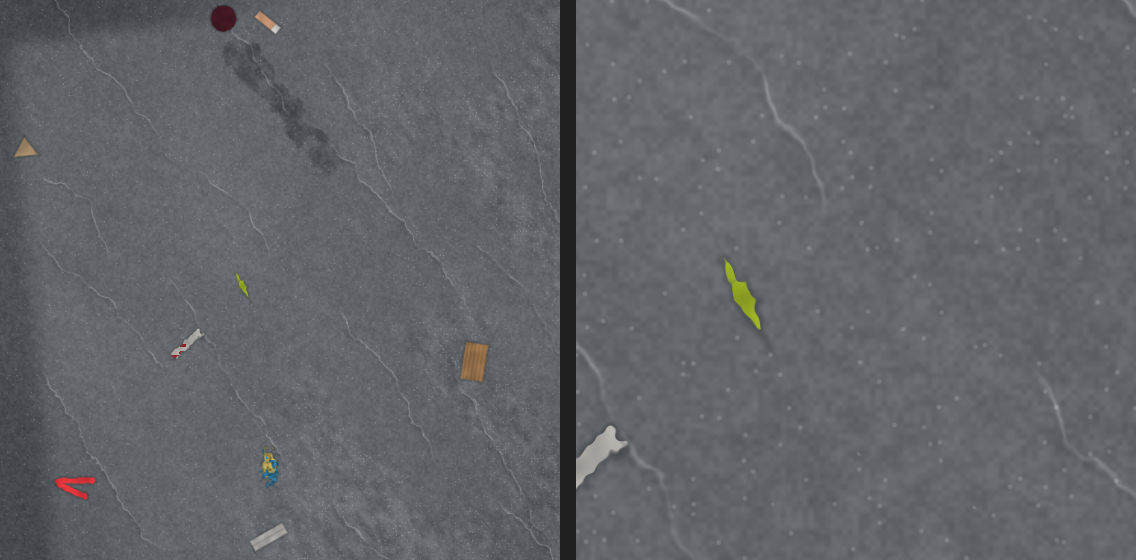
Left, the full canvas; right, a detail of the centre.
Give the GLSL for this texture, as a Shadertoy shader.

```glsl
// Weathered grey slate with fine grain, pale diagonal ridges and rough flaked areas,
// dim along the left and top edges, with small pieces of litter lying on it.
// Layered value noise makes the stone; distance functions cut out the litter.

const vec3 SLATE = vec3(0.368, 0.382, 0.400);
const vec3 RIDGE_TINT = vec3(1.00, 1.01, 1.00);
const float RIDGE_COUNT = 15.0;
const float RIDGE_ANGLE = -0.91;
const float RIDGE_WIDTH = 0.0017;
const float RIDGE_GLOW = 0.115;
const float TERRACE_STEP = 0.022;
const float GRAIN_SCALE = 300.0;
const float GRAIN_DEPTH = 0.085;
const float SPECK_CELLS = 190.0;
const float EDGE_SHADE = 0.085;

const vec3 MAROON = vec3(0.25, 0.09, 0.13);
const vec3 TAN = vec3(0.77, 0.58, 0.45);
const vec3 PAPER = vec3(0.78, 0.77, 0.75);
const vec3 CARD = vec3(0.60, 0.45, 0.30);
const vec3 CHIP = vec3(0.62, 0.53, 0.40);
const vec3 STRIP = vec3(0.65, 0.64, 0.63);
const vec3 RED = vec3(0.86, 0.20, 0.22);
const vec3 LEAF = vec3(0.58, 0.66, 0.14);
const vec3 BLUE = vec3(0.20, 0.45, 0.58);
const vec3 YELLOW = vec3(0.70, 0.62, 0.32);

float hash(vec2 p) {
    vec3 q = fract(p.xyx * 0.1031);
    q += dot(q, q.yzx + 33.33);
    return fract((q.x + q.y) * q.z);
}

float noise(vec2 p) {
    vec2 i = floor(p), f = fract(p);
    f = f * f * (3.0 - 2.0 * f);
    return mix(mix(hash(i), hash(i + vec2(1, 0)), f.x),
               mix(hash(i + vec2(0, 1)), hash(i + vec2(1, 1)), f.x), f.y);
}

float fbm(vec2 p) {
    float sum = 0.0, amp = 0.533;
    for (int k = 0; k < 4; k++) {
        sum += amp * noise(p);
        p = mat2(0.8, 0.6, -0.6, 0.8) * p * 2.1 + 17.3;
        amp *= 0.5;
    }
    return sum;
}

vec2 turn(vec2 p, float a) {
    return vec2(cos(a) * p.x + sin(a) * p.y, cos(a) * p.y - sin(a) * p.x);
}

float segment(vec2 p, vec2 a, vec2 b) {
    vec2 ab = b - a;
    return length(p - a - ab * clamp(dot(p - a, ab) / dot(ab, ab), 0.0, 1.0));
}

float box(vec2 p, vec2 halfSize) {
    vec2 d = abs(p) - halfSize;
    return length(max(d, 0.0)) + min(max(d.x, d.y), 0.0);
}

// Broken, wandering ridge lines, each with a faint terrace on one side
float ridges(vec2 p) {
    float tone = 0.0;
    for (float i = 0.0; i < RIDGE_COUNT; i++) {
        vec2 centre = fract(vec2(0.7549, 0.5698) * i + vec2(0.14, 0.62));
        float angle = RIDGE_ANGLE + 0.35 * (hash(vec2(i, 3.0)) - 0.5);
        float reach = mix(0.09, 0.24, hash(vec2(i, 8.0)));
        vec2 q = turn(p - centre, angle);
        q.y += 0.045 * (noise(vec2(q.x * 8.0, i * 7.0)) - 0.5)
             + 0.014 * (noise(vec2(q.x * 38.0, i * 5.0)) - 0.5)
             + 0.005 * (noise(p * 140.0) - 0.5);
        float ends = 1.0 - smoothstep(0.65 * reach, reach, abs(q.x));
        float worn = smoothstep(0.15, 0.75, noise(vec2(q.x * 50.0, i * 9.0)));
        float side = smoothstep(-0.002, 0.002, q.y) * exp(-max(q.y, 0.0) / 0.05);
        tone += ends * (RIDGE_GLOW * (0.25 + 0.75 * worn) * exp(-pow(q.y / RIDGE_WIDTH, 2.0))
              - 0.025 * exp(-pow((q.y + 0.004) / 0.003, 2.0))
              + TERRACE_STEP * side * (hash(vec2(i, 5.0)) - 0.4));
    }
    return tone;
}

vec3 stone(vec2 p) {
    vec2 q = turn(p, RIDGE_ANGLE);
    float blotch = fbm(q * vec2(3.0, 6.0) + 4.0) - 0.5;
    float rough = smoothstep(0.42, 0.62, fbm(q * vec2(4.0, 7.0) + 21.0))
                * smoothstep(0.40, 0.75, p.x + 0.25 * (0.5 - p.y));
    float pits = fbm(q * vec2(45.0, 80.0)) - 0.5;
    float grain = 0.6 * noise(p * GRAIN_SCALE) + 0.4 * noise(p * GRAIN_SCALE * 0.47) - 0.5;
    float tone = 0.07 * blotch + GRAIN_DEPTH * grain + 0.03 * pits + rough * (0.016 + 0.13 * pits);

    // Sparse pale specks, thicker on rough ground
    vec2 cell = floor(p * SPECK_CELLS);
    vec2 offset = fract(p * SPECK_CELLS) - 0.3 - 0.4 * vec2(hash(cell + 7.0), hash(cell + 31.0));
    float present = step(0.955 - 0.12 * rough, hash(cell));
    tone += 0.09 * present * (1.0 - smoothstep(0.1, 0.4, length(offset)));

    // Dark flaked streak
    float streak = segment(p, vec2(0.435, 0.90), vec2(0.59, 0.71)) + 0.05 * (fbm(p * 32.0) - 0.5);
    tone += (1.0 - smoothstep(0.022, 0.030, streak)) * (0.16 * pits - 0.055);

    // Dim borders
    float left = 1.0 - smoothstep(-0.02, 0.04, p.x - 0.09 * (1.0 - p.y));
    float top = smoothstep(-0.02, 0.03, p.y - 0.915 - 0.12 * p.x) * (1.0 - smoothstep(0.25, 0.6, p.x));
    float far = smoothstep(0.45, 0.75, length(p - vec2(0.45, 0.5)));
    tone -= EDGE_SHADE * max(left, top) + 0.035 * far - 0.012;
    return SLATE + RIDGE_TINT * (tone + ridges(p));
}

void lay(inout vec3 base, float d, vec3 colour) {
    float soft = 1.2 / iResolution.y;
    base *= 1.0 - 0.18 * (1.0 - smoothstep(0.0, 0.006, d));
    base = mix(base, colour, 1.0 - smoothstep(-soft, soft, d));
}

void litter(inout vec3 c, vec2 p) {
    float mottle = noise(p * 170.0), wear = 0.88 + 0.24 * noise(p * 90.0);
    float fray = 0.006 * (mottle - 0.5);
    lay(c, length(p - vec2(0.399, 0.967)) - 0.023 + 0.3 * fray, MAROON * wear);

    vec2 butt = turn(p - vec2(0.478, 0.960), -0.68);
    lay(c, box(butt, vec2(0.024, 0.007)), mix(TAN, PAPER, smoothstep(0.012, 0.014, butt.x)) * wear);

    vec2 chip = turn(p - vec2(0.045, 0.736), 0.1);
    lay(c, max(-chip.y - 0.014, abs(chip.x) * 0.82 + chip.y * 0.55 - 0.010), CHIP * wear);

    vec2 card = turn(p - vec2(0.847, 0.354), -0.16);
    float flute = 0.95 + 0.05 * sin(card.x * 900.0);
    lay(c, box(card, vec2(0.020, 0.033)) + 0.3 * fray, CARD * wear * flute);

    vec2 strip = turn(p - vec2(0.480, 0.041), 0.52);
    float crease = 1.0 - 0.12 * exp(-pow(strip.y / 0.002, 2.0));
    lay(c, box(strip, vec2(0.033, 0.010)), STRIP * wear * crease);

    vec2 clip = p - vec2(0.132, 0.130);
    float prongs = min(segment(clip, vec2(-0.028, 0.011), vec2(0.032, 0.012)),
                       segment(clip, vec2(-0.026, 0.005), vec2(0.020, -0.017)));
    lay(c, prongs - 0.005 + 0.5 * fray, RED * wear);

    vec2 leaf = turn(p - vec2(0.433, 0.491), -1.1);
    lay(c, abs(leaf.y) + 0.25 * abs(leaf.x) - 0.005 + fray, LEAF * wear);

    vec2 wrap = turn(p - vec2(0.333, 0.385), 0.75);
    vec3 foil = mix(PAPER * 0.85, RED * 0.65, step(0.62, mottle) * step(wrap.x, 0.006));
    lay(c, box(wrap, vec2(0.034, 0.006)) + fray, foil * wear);

    vec2 scrap = p - vec2(0.481, 0.167);
    vec3 print = mix(BLUE, YELLOW, smoothstep(0.35, 0.6, mottle + 9.0 * scrap.y));
    lay(c, (length(scrap / vec2(0.014, 0.030)) - 1.0) * 0.014 + 2.0 * fray, print * (0.6 + 0.6 * noise(p * 230.0)));
}

void mainImage(out vec4 fragColor, in vec2 fragCoord) {
    vec2 p = fragCoord / iResolution.y;
    vec3 colour = stone(p);
    litter(colour, p);
    fragColor = vec4(clamp(colour, 0.0, 1.0), 1.0);
}
```
